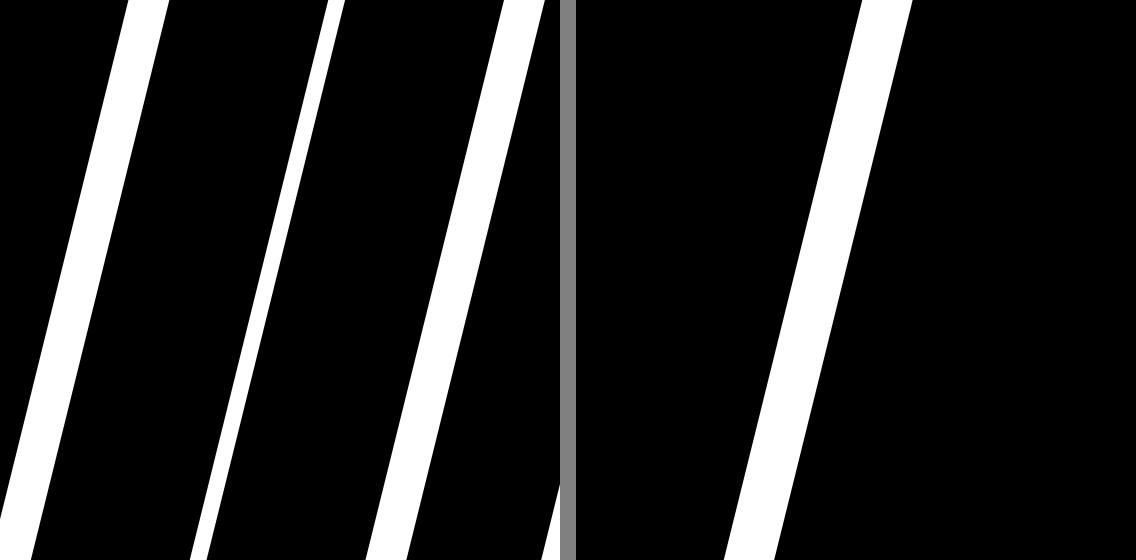
Left: the whole. Right: its middle third, enlarged.
A WebGL 2 fragment shader for this pattern:

```glsl
#version 300 es
precision highp float;

uniform vec2 u_resolution;
out vec4 fragColor;

const vec3 BACKGROUND = vec3(0.0);
const vec3 STRIPE_COLOR = vec3(1.0);

// Horizontal measures, in canvas widths
const float CENTER_X = 0.4775;      // middle stripe at half height
const float SPACING = 0.3353;       // between stripe centers
const float THIN_WIDTH = 0.0300;    // width of the middle stripe
const float WIDTH_GROWTH = 0.0430;  // added per stripe away from the middle
const float SLANT = 0.2474;         // horizontal shift per unit of height

// Signed distance to the nearest slanted stripe, negative inside
float stripeDistance(vec2 p) {
    float x = p.x - CENTER_X - SLANT * (p.y - 0.5);
    float index = round(x / SPACING);
    float halfWidth = 0.5 * (THIN_WIDTH + WIDTH_GROWTH * abs(index));
    float horizontal = abs(x - index * SPACING) - halfWidth;
    return horizontal * inversesqrt(1.0 + SLANT * SLANT);
}

void main() {
    vec2 p = gl_FragCoord.xy / u_resolution;
    float pixel = 1.0 / min(u_resolution.x, u_resolution.y);

    // Edge blend one pixel wide
    float coverage = clamp(0.5 - stripeDistance(p) / pixel, 0.0, 1.0);
    fragColor = vec4(mix(BACKGROUND, STRIPE_COLOR, coverage), 1.0);
}
```
